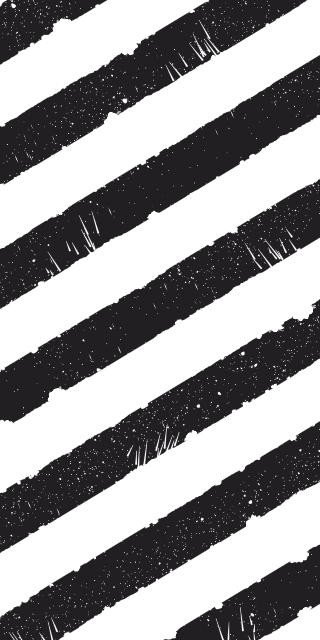
This pattern is drawn by a WebGL 2 fragment shader. Its source:

```glsl
#version 300 es
precision highp float;

uniform vec2 u_resolution;
out vec4 fragColor;

const vec3 PAPER = vec3(1.0);
const vec3 INK = vec3(0.13, 0.12, 0.13);
const float SLOPE = 0.605;        // rise of a stripe per unit of width
const float PERIOD = 0.3815;      // vertical repeat, canvas width = 1
const float TOP_OFFSET = 0.3945;  // upper edge of stripe zero, from the top
const float HALF_WIDTH = 0.081;

vec2 hash2(vec2 p) {
    vec3 q = fract(p.xyx * vec3(0.1031, 0.1030, 0.0973));
    q += dot(q, q.yzx + 33.33);
    return fract((q.xx + q.yz) * q.zy);
}

// Layered sines, roughly -1 to 1
float ripple(float x, float seed) {
    float sum = 0.0, amp = 0.45, freq = 9.0;
    for (int i = 0; i < 6; i++) {
        sum += amp * sin(x * freq + seed * (2.3 + float(i)));
        freq *= 2.17;
        amp *= 0.68;
    }
    return sum;
}

// Slowly varying amount of damage, 0 to 1
float wear(vec2 p) {
    float a = sin(p.x * 9.0 + 2.0 * sin(p.y * 7.0));
    float b = sin(p.y * 13.0 - p.x * 6.0 + 1.7);
    return smoothstep(-1.3, 1.6, a + b);
}

// Distance to the nearest feature point, in cells
float cellular(vec2 p) {
    vec2 cell = floor(p);
    float nearest = 2.0;
    for (int j = -1; j <= 1; j++)
        for (int i = -1; i <= 1; i++) {
            vec2 c = cell + vec2(i, j);
            nearest = min(nearest, length(c + hash2(c) - p));
        }
    return nearest;
}

// Signed distance to sparse dots of random size
float specks(vec2 p, float scale, vec2 stretch, float chance, float size) {
    vec2 q = p * scale * stretch;
    vec2 cell = floor(q);
    float nearest = 2.0;
    for (int j = -1; j <= 1; j++)
        for (int i = -1; i <= 1; i++) {
            vec2 c = cell + vec2(i, j);
            vec2 h = hash2(c + 71.0 + scale);
            float local = chance * (0.15 + wear(c / (scale * stretch)));
            float radius = size * mix(0.3, 1.0, h.y * h.y);
            if (h.x < local)
                nearest = min(nearest, length(c + hash2(c) - q) - radius);
        }
    return nearest / scale;
}

// Signed distance to chips bitten out of both edges of a stripe
float bites(float along, float across, float id, float spacing) {
    float cell = floor(along / spacing);
    float nearest = 1.0;
    for (int j = -1; j <= 1; j++)
        for (int side = -1; side <= 1; side += 2) {
            float c = cell + float(j), s = float(side);
            vec2 h = hash2(vec2(c + 40.0, id * 2.0 + s * 0.5 + 60.0));
            vec2 center = vec2((c + h.x) * spacing, s * HALF_WIDTH);
            float radius = spacing * mix(0.01, 0.16, h.y * h.y * h.y);
            vec2 d = (vec2(along, across) - center) * vec2(0.75, 1.0);
            nearest = min(nearest, length(d) - radius);
        }
    return nearest;
}

// Signed distance to a fan of tapered scratches rising from the lower edge
float scratches(vec2 p, float id) {
    float fanX = fract(1.6 - 0.375 * id);
    float tilt = mix(-0.7, 0.3, hash2(vec2(id + 9.0, 4.0)).x);
    float nearest = 1.0;
    for (int i = 0; i < 11; i++) {
        vec2 h = hash2(vec2(float(i) + 3.0, id + 17.0));
        vec2 k = hash2(vec2(float(i) + 50.0, id + 31.0));
        float x = fanX + (h.x - 0.5) * 0.17;
        float edge = SLOPE * x + 2.0 - TOP_OFFSET - PERIOD * (id + 0.5);
        vec2 start = vec2(x, edge + 0.07 * h.y * h.y);
        vec2 ray = normalize(vec2(tilt + 0.5 * (k.y - 0.5), 1.0)) * mix(0.015, 0.08, k.x);
        float t = clamp(dot(p - start, ray) / dot(ray, ray), 0.0, 1.0);
        nearest = min(nearest, length(p - start - ray * t) - mix(0.0028, 0.0004, t));
    }
    return nearest;
}

void main() {
    vec2 p = gl_FragCoord.xy / u_resolution * vec2(1.0, 2.0);
    float pixel = 1.0 / u_resolution.x;

    // Stripe coordinates
    vec2 dir = normalize(vec2(1.0, SLOPE));
    float phase = (SLOPE * p.x + 2.0 - p.y - TOP_OFFSET) / PERIOD - 0.25;
    float id = floor(phase + 0.5);
    float across = (phase - id) * PERIOD * dir.x;
    float along = dot(p, dir);

    // Crumbled edges: straight runs broken by inward wear
    float crumb = cellular(p * 75.0);
    float rough = max(0.0, ripple(along, id * 1.7 + sign(across)));
    float ink = HALF_WIDTH - abs(across) - rough * (0.004 + 0.006 * crumb);
    ink = min(ink, bites(along, across, id, 0.19) + 0.011 * (crumb - 0.45));
    ink = min(ink, bites(along, across, id + 20.0, 0.06) + 0.004 * (crumb - 0.45));

    // Scratches and spatter
    ink = min(ink, scratches(p, id));
    vec2 warped = p + 0.0012 * sin(p.yx * 310.0);
    ink = min(ink, specks(warped, 115.0, vec2(1.0), 0.24, 0.17));
    ink = min(ink, specks(warped, 55.0, vec2(1.0), 0.15, 0.17));
    ink = min(ink, specks(warped, 24.0, vec2(1.0), 0.10, 0.18));
    ink = min(ink, specks(vec2(along, across + id) + 0.3 * p, 60.0, vec2(1.0, 0.3), 0.07, 0.10));

    float cover = smoothstep(-0.7 * pixel, 0.7 * pixel, ink);
    fragColor = vec4(mix(PAPER, INK, cover), 1.0);
}
```
